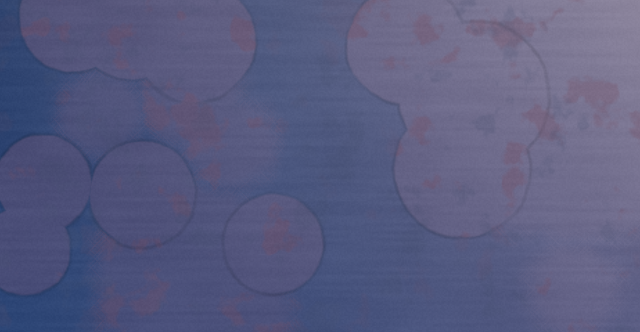
A WebGL 2 fragment shader for this background:

```glsl
#version 300 es
precision highp float;
// Dusky blue paper with overlapping mauve watercolour discs and rust stains.
// Discs are unions of wobbly circles, crisp or feathered with cross-hatching;
// value noise adds stains, brush streaks and grain over corner gradients.

uniform vec2 u_resolution;
out vec4 outColor;

// Corner colours: bottom left, bottom right, top left, top right
const vec3 PAPER_BL = vec3(0.17, 0.27, 0.46), PAPER_BR = vec3(0.35, 0.36, 0.51);
const vec3 PAPER_TL = vec3(0.19, 0.27, 0.44), PAPER_TR = vec3(0.50, 0.48, 0.59);
const vec3 WASH_BL = vec3(0.27, 0.29, 0.46), WASH_BR = vec3(0.40, 0.39, 0.53);
const vec3 WASH_TL = vec3(0.32, 0.32, 0.47), WASH_TR = vec3(0.57, 0.54, 0.63);
const vec3 RUST = vec3(0.46, 0.30, 0.38);
const vec3 SLATE = vec3(0.27, 0.31, 0.43);

const float ASPECT = 1.925;       // layout width in canvas heights
const float WOBBLE = 0.012;       // unevenness of disc edges
const float FEATHER = 0.065;      // width of the hatched edges
const float RIM_WIDTH = 0.005;
const float HATCH_SCALE = 75.0;
const float STAIN_SCALE = 11.0;
const float GRAIN = 0.022;

// Discs: centre and radius in canvas heights
const vec3 CRISP[10] = vec3[10](
  vec3(0.220, 0.945, 0.163), vec3(0.400, 0.950, 0.190),
  vec3(0.585, 0.875, 0.182), vec3(0.132, 0.450, 0.145),
  vec3(0.075, 0.245, 0.137), vec3(0.428, 0.415, 0.160),
  vec3(0.823, 0.265, 0.150), vec3(1.225, 0.865, 0.180),
  vec3(1.425, 0.710, 0.225), vec3(1.390, 0.490, 0.204));
const vec3 SOFT[10] = vec3[10](
  vec3(0.570, 0.160, 0.310), vec3(0.690, 0.570, 0.160),
  vec3(0.300, 0.660, 0.150), vec3(0.580, 0.720, 0.180),
  vec3(0.730, 0.080, 0.160), vec3(1.780, 0.560, 0.310),
  vec3(1.780, 0.900, 0.360), vec3(1.725, 0.125, 0.155),
  vec3(1.550, 0.500, 0.220), vec3(1.420, 0.950, 0.160));

float hash(vec2 p) {
  vec3 q = fract(vec3(p.xyx) * 0.1031);
  q += dot(q, q.yzx + 33.33);
  return fract((q.x + q.y) * q.z);
}

float noise(vec2 p) {
  vec2 i = floor(p), f = fract(p);
  f = f * f * (3.0 - 2.0 * f);
  return mix(mix(hash(i), hash(i + vec2(1, 0)), f.x),
             mix(hash(i + vec2(0, 1)), hash(i + vec2(1, 1)), f.x), f.y);
}

float fbm(vec2 p) {
  float sum = 0.0, amp = 0.5;
  for (int i = 0; i < 4; i++) {
    sum += amp * noise(p);
    p = mat2(1.6, 1.2, -1.2, 1.6) * p + 17.0;
    amp *= 0.5;
  }
  return sum / 0.9375;
}

vec3 corners(vec3 bl, vec3 br, vec3 tl, vec3 tr, vec2 t) {
  return mix(mix(bl, br, t.x), mix(tl, tr, t.x), t.y);
}

// Diagonal pencil lines crossing at right angles, 0 to 1
float crossHatch(vec2 p) {
  vec2 d = vec2(p.x + p.y, p.x - p.y) * HATCH_SCALE;
  d += 0.8 * (noise(p * 25.0) - 0.5);
  vec2 lines = smoothstep(0.15, 0.45, abs(fract(d) - 0.5));
  return max(lines.x * noise(d * vec2(1.0, 0.2)),
             lines.y * noise(d * vec2(0.2, 1.0) + 40.0));
}

void main() {
  vec2 uv = gl_FragCoord.xy / u_resolution;
  vec2 p = uv * vec2(ASPECT, 1.0);
  float aa = 1.5 / u_resolution.y;

  // Signed distances to both groups of discs
  float uneven = WOBBLE * (fbm(p * 16.0) - 0.5);
  float crisp = 9.0, soft = 9.0;
  for (int i = 0; i < CRISP.length(); i++)
    crisp = min(crisp, length(p - CRISP[i].xy) - CRISP[i].z);
  for (int i = 0; i < SOFT.length(); i++)
    soft = min(soft, length(p - SOFT[i].xy) - SOFT[i].z);
  crisp += uneven;
  soft += uneven * 4.0;

  // Coverage, with hatching along feathered edges
  float hatch = crossHatch(p);
  float edge = 1.0 - smoothstep(-FEATHER, 0.5 * FEATHER, soft);
  float feather = clamp(edge + (hatch - 0.3) * 2.0 * edge * (1.0 - edge), 0.0, 1.0);
  float disc = 1.0 - smoothstep(-aa, aa, crisp);
  float cover = max(disc, 0.85 * feather);

  // Paper and wash
  vec3 paper = corners(PAPER_BL, PAPER_BR, PAPER_TL, PAPER_TR, uv);
  vec3 wash = corners(WASH_BL, WASH_BR, WASH_TL, WASH_TR,
                      vec2(pow(uv.x, 1.4), uv.y));
  vec3 color = mix(paper, wash, cover);

  // Pigment gathered at the crisp rims
  float rim = 1.0 - smoothstep(0.0, RIM_WIDTH + aa, abs(crisp - 0.5 * RIM_WIDTH));
  color *= 1.0 - 0.09 * rim * (0.4 + noise(p * 12.0));

  // Rust stains inside the wash, slate stains across the sheet
  float rust = smoothstep(0.60, 0.72, fbm(p * STAIN_SCALE + 5.0));
  float slate = smoothstep(0.60, 0.75, fbm(p * STAIN_SCALE * 1.3 + 61.0));
  color = mix(color, RUST, rust * mix(0.10, 0.32, cover));
  color = mix(color, SLATE, slate * 0.20);

  // Broad clouding, horizontal brush streaks and grain
  color += 0.035 * (fbm(p * 4.0 + 9.0) - 0.5);
  color += 0.022 * (noise(p * vec2(5.0, 90.0)) - 0.5);
  color += GRAIN * (noise(p * 240.0) - 0.5);
  outColor = vec4(color, 1.0);
}
```
